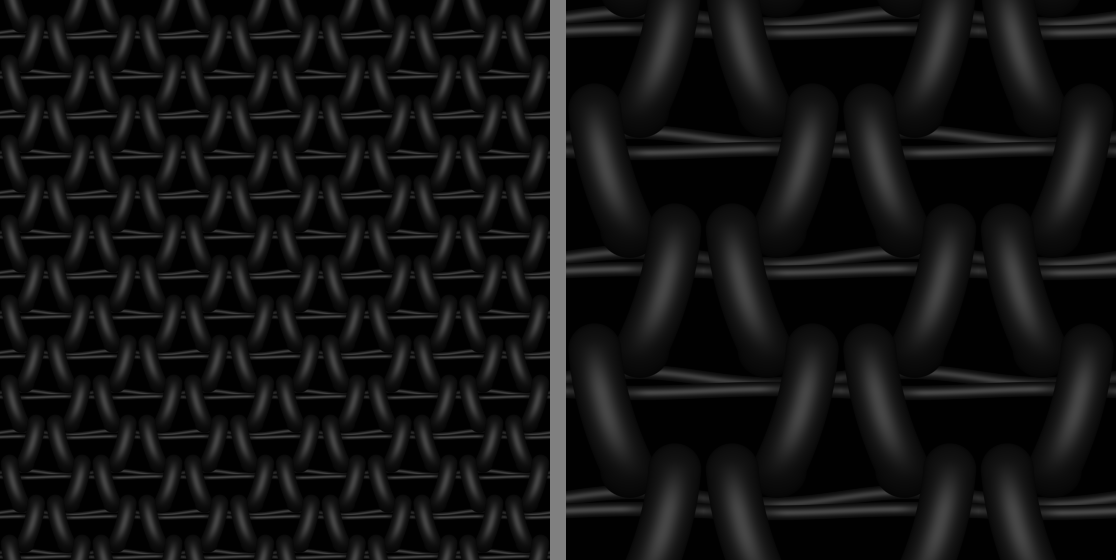
Left: the whole. Right: its middle third, enlarged.
A Shadertoy shader for this texture:

```glsl
const float TAU = 6.2831853;
const vec2 REPEATS = vec2(6.0, 14.0);   // pairs across, staggered rows down
const float ROW_HEIGHT = 0.437;         // in units of one pair spacing
const float ROW_PHASE = 0.36;
const float CORD_RADIUS = 0.096;
const float STRAND_RADIUS = 0.027;
const vec3 BACKGROUND = vec3(0.003);
const vec3 RUBBER = vec3(0.075);
const vec3 SHEEN = vec3(0.20);

float coverage(float dist, float pixel) {
    return smoothstep(0.5 * pixel, -0.5 * pixel, dist);
}

// Round profile: dark rim, matte body, soft central highlight
vec3 shadeTube(float across, float gloss, float width) {
    float body = sqrt(max(1.0 - across * across, 0.0));
    float ridge = exp(-across * across / (width * width));
    return RUBBER * mix(0.25, 0.95, body) + SHEEN * gloss * ridge;
}

// Pair-local position: x from the pair centre, y down from the loop top
vec2 rowLocal(vec2 p, float row) {
    float stagger = 0.5 * mod(row, 2.0);
    return vec2(fract(p.x + stagger) - 0.5, (p.y - row) * ROW_HEIGHT);
}

// Signed distance to a mirrored pair of legs that splay downwards
float legDistance(vec2 q) {
    float y = clamp(q.y, CORD_RADIUS, 0.54);
    float centre = 0.1 + 0.45 * y * y;
    float slope = 0.9 * y;
    float across = (abs(q.x) - centre) * inversesqrt(1.0 + slope * slope);
    return length(vec2(across, q.y - y)) - CORD_RADIUS;
}

vec3 drawStrand(vec3 base, float offset, float gloss, float pixel) {
    vec3 tube = shadeTube(offset / STRAND_RADIUS, gloss, 0.48);
    return mix(base, tube, coverage(abs(offset) - STRAND_RADIUS, pixel));
}

// Two slightly wavy strands; the upper one leans the other way on odd rows
vec3 drawStrands(vec3 base, vec2 q, float row, float pixel) {
    float wave = sin(TAU * q.x);
    float lean = 1.0 - 2.0 * mod(row, 2.0);
    float shade = smoothstep(-0.01, 0.08, legDistance(q));
    float upper = q.y - 0.2 - 0.023 * lean * wave;
    float lower = q.y - 0.247 - 0.007 * wave;
    base = drawStrand(base, upper, mix(0.35, 0.85, shade), pixel);
    return drawStrand(base, lower, mix(0.4, 1.0, shade), pixel);
}

vec3 drawLegs(vec3 base, vec2 q, float pixel) {
    float dist = legDistance(q);
    float across = 1.0 + dist / CORD_RADIUS;
    float gloss = smoothstep(0.03, 0.26, q.y) * smoothstep(0.6, 0.32, q.y);
    vec3 tube = shadeTube(across, gloss, 0.46);
    tube *= mix(1.0, 0.6, smoothstep(0.42, 0.63, q.y));
    return mix(base, tube, coverage(dist, pixel));
}

void mainImage(out vec4 fragColor, in vec2 fragCoord) {
    vec2 uv = fragCoord / iResolution.xy;
    vec2 p = vec2(uv.x, 1.0 - uv.y) * REPEATS - vec2(0.0, ROW_PHASE);
    float pixel = 1.5 * REPEATS.x / iResolution.x;
    float row = floor(p.y);

    // Strands lie at the back; each row overlaps the one above it
    vec3 color = drawStrands(BACKGROUND, rowLocal(p, row), row, pixel);
    for (float k = 1.0; k >= 0.0; k--) {
        color = drawLegs(color, rowLocal(p, row - k), pixel);
    }
    fragColor = vec4(color, 1.0);
}
```
